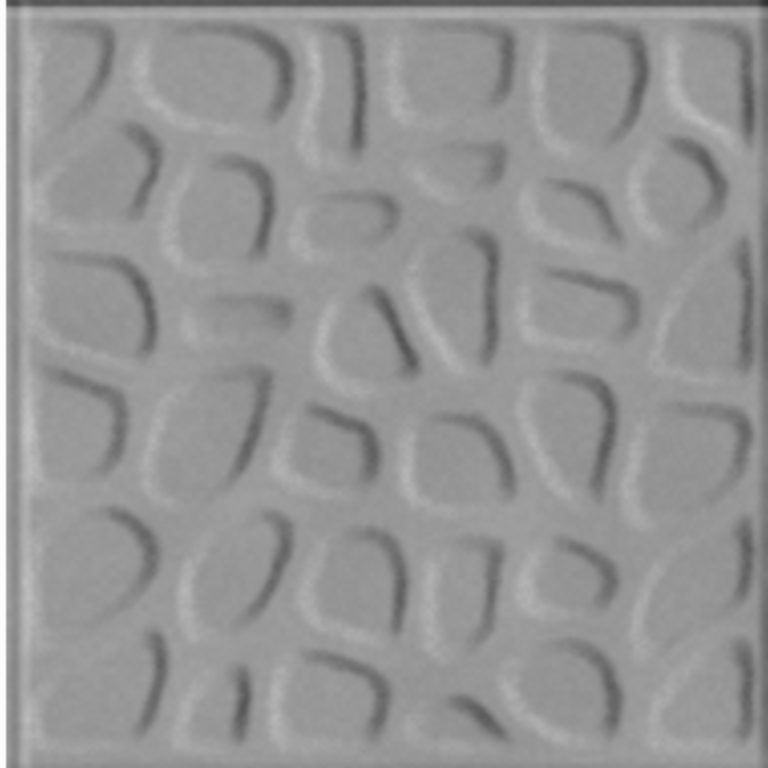
A WebGL 2 fragment shader for this texture:

```glsl
#version 300 es
precision highp float;

uniform vec2 u_resolution;
out vec4 outColor;

const int GRID = 6;                              // stones per row and column
const vec2 FRAME_MIN = vec2(0.024, 0.008);
const vec2 FRAME_MAX = vec2(0.992, 0.984);
const float JITTER = 0.62;
const float MAX_STRETCH = 1.75;
const float SIZE_VARIATION = 0.007;
const float CORNER_SHARPNESS = 62.0;
const float RIM_START = 0.006;
const float RIM_END = 0.031;
const vec2 RELIEF_STEP = vec2(0.0066, 0.0027);   // points away from the light
const float BASE_TONE = 0.588;
const float LIT_GAIN = 0.13;
const float SHADE_GAIN = 0.36;

float hash(vec2 p) {
    vec3 q = fract(vec3(p.xyx) * 0.1031);
    q += dot(q, q.yzx + 33.33);
    return fract((q.x + q.y) * q.z);
}

float noise(vec2 p) {
    vec2 i = floor(p), f = fract(p);
    f = f * f * (3.0 - 2.0 * f);
    return mix(mix(hash(i), hash(i + vec2(1, 0)), f.x),
               mix(hash(i + vec2(0, 1)), hash(i + vec2(1, 1)), f.x), f.y);
}

// Stretched squared distance to one stone centre (x) and its gradient (yz)
vec3 stoneMetric(int index, vec2 p) {
    vec2 cell = vec2(index % GRID, index / GRID);
    vec2 offset = vec2(hash(cell + 11.3), hash(cell + 47.9)) - 0.5;
    vec2 place = (cell + 0.5 + JITTER * offset) / float(GRID);
    vec2 centre = mix(FRAME_MIN, FRAME_MAX, place);
    float angle = 3.14159 * hash(cell + 83.1);
    float stretch = mix(1.0, MAX_STRETCH, hash(cell + 29.7));
    vec2 along = vec2(cos(angle), sin(angle));
    vec2 across = vec2(-along.y, along.x);
    vec2 v = vec2(dot(p - centre, along), dot(p - centre, across));
    vec2 scaled = v * vec2(1.0 / stretch, stretch);
    float weight = SIZE_VARIATION * hash(cell + 61.5);
    return vec3(dot(v, scaled) - weight, 2.0 * (along * scaled.x + across * scaled.y));
}

// Rounded distance from p to the border of its stone
float borderDistance(vec2 p) {
    vec3 nearest = vec3(1e3, 0.0, 0.0);
    int owner = 0;
    for (int i = 0; i < GRID * GRID; i++) {
        vec3 m = stoneMetric(i, p);
        if (m.x < nearest.x) {
            nearest = m;
            owner = i;
        }
    }
    vec4 walls = vec4(p - FRAME_MIN, FRAME_MAX - p);
    float sum = dot(exp(-CORNER_SHARPNESS * walls), vec4(1.0));
    for (int i = 0; i < GRID * GRID; i++) {
        if (i == owner) continue;
        vec3 delta = stoneMetric(i, p) - nearest;
        float d = delta.x / max(length(delta.yz), 0.02);
        sum += exp(-CORNER_SHARPNESS * d);
    }
    return -log(sum) / CORNER_SHARPNESS;
}

float stoneHeight(vec2 p) {
    return smoothstep(RIM_START, RIM_END, borderDistance(p));
}

// Soft line of given centre and half width
float band(float x, float centre, float halfWidth) {
    return 1.0 - smoothstep(0.0, halfWidth, abs(x - centre));
}

void main() {
    vec2 p = gl_FragCoord.xy / u_resolution;

    // Slightly uneven stone outlines
    vec2 wobble = vec2(noise(p * 32.0), noise(p * 32.0 + 57.0)) - 0.5;
    vec2 q = p + 0.006 * wobble;

    // Embossed relief: pale rims towards the light, deep rims away from it
    float ahead = stoneHeight(q + RELIEF_STEP);
    float behind = stoneHeight(q - RELIEF_STEP);
    float relief = ahead - behind;
    float patchiness = mix(0.65, 1.2, noise(p * 13.0 + 5.0));
    float tone = BASE_TONE + 0.012 * (1.0 - 0.5 * (ahead + behind));
    tone += LIT_GAIN * patchiness * max(relief, 0.0);
    tone -= SHADE_GAIN * patchiness * pow(max(-relief, 0.0), 1.25);

    // Cloudy surface with a fine grain, rougher at the rims
    tone += 0.035 * (noise(p * 9.0 + 21.0) - 0.5);
    float grain = noise(p * 95.0) + 0.6 * noise(p * 190.0 + 31.0) - 0.8;
    tone += grain * mix(0.022, 0.05, min(abs(relief) * 1.5, 1.0));

    // Moulded frame
    float roughness = mix(0.6, 1.2, noise(p * 24.0 + 71.0));
    tone += 0.08 * roughness * band(p.x, 0.034, 0.012);
    tone -= 0.07 * roughness * band(p.x, 0.019, 0.010);
    tone += 0.07 * roughness * band(p.y, 0.981, 0.009);
    tone -= 0.25 * smoothstep(0.988, 0.995, p.y);
    tone -= 0.15 * roughness * smoothstep(0.982, 0.999, p.x);
    tone -= 0.04 * smoothstep(0.012, 0.0, p.y);

    // White margin
    tone = mix(0.99, tone, smoothstep(0.006, 0.010, p.x));
    outColor = vec4(vec3(clamp(tone, 0.0, 1.0)), 1.0);
}
```
